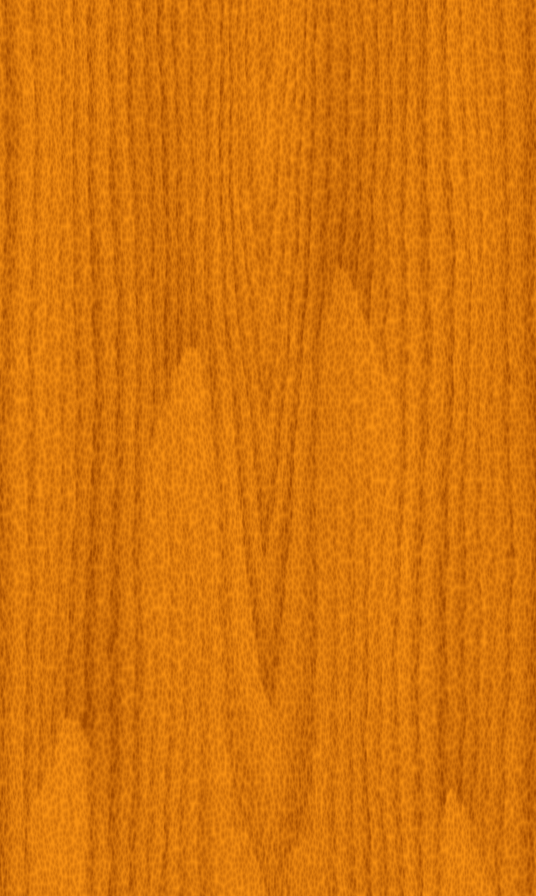
Write a Shadertoy shader that draws this texture.

```glsl
const vec3 DARK_WOOD = vec3(0.675, 0.330, 0.010);
const vec3 LIGHT_WOOD = vec3(0.950, 0.552, 0.075);
const float BASE_TONE = 0.78;
const float RING_SPACING = 0.033;
const float RING_DEPTH = 0.42;
const vec2 ARCH_CENTRE = vec2(0.5, 0.74);
const float ARCH_SLOPE = 0.10;
const float ARCH_WIDTH = 0.09;
const float TONGUE_WIDTH = 0.058;
const float TONGUE_LIGHT = 0.07;
const float TONGUE_SHADE = 0.27;
const vec2 PORE_SCALE = vec2(115.0, 28.0);
const vec2 GRAIN_SCALE = vec2(175.0, 80.0);
const float GRAIN_DEPTH = 0.62;

float hash(float n) {
    return fract(sin(n * 91.345) * 4375.85);
}

vec2 hash2(vec2 p) {
    vec2 q = vec2(dot(p, vec2(127.1, 311.7)), dot(p, vec2(269.5, 183.3)));
    return fract(sin(q) * 4375.85);
}

// Distance to the nearest scattered cell point
float cellular(vec2 p) {
    vec2 id = floor(p), f = fract(p);
    float nearest = 2.0;
    for (int j = -1; j <= 1; j++) {
        for (int i = -1; i <= 1; i++) {
            vec2 cell = vec2(i, j);
            vec2 d = cell + hash2(id + cell) - f;
            nearest = min(nearest, dot(d, d));
        }
    }
    return sqrt(nearest);
}

// Slow sideways drift of the fibres
float drift(vec2 p) {
    return 0.008 * sin(p.y * 3.1 + p.x * 9.0)
         + 0.004 * sin(p.y * 7.3 - p.x * 21.0 + 1.7)
         + 0.0015 * sin(p.y * 23.0 + p.x * 47.0 + 0.6);
}

// Growth field whose level lines close into nested downward arches
float growth(vec2 p) {
    vec2 d = p - ARCH_CENTRE;
    float bend = exp(-d.x * d.x / (ARCH_WIDTH * ARCH_WIDTH));
    float f = sqrt(d.x * d.x + 0.0001) - ARCH_SLOPE * d.y * bend;
    return f + 0.011 * sin(f * 33.0) + 0.004 * sin(p.x * 41.0);
}

// Dark band at the end of each ring, of varied strength
float rings(float f) {
    float t = f / RING_SPACING;
    float r = fract(t);
    float band = smoothstep(0.25, 0.82, r) * (1.0 - smoothstep(0.84, 1.0, r));
    return band * mix(0.45, 1.1, hash(floor(t) + 40.0));
}

// x: pale plain tongues, y: dark wood gathered around their tips
vec2 tongues(vec2 p, float rough) {
    vec2 result = vec2(0.0);
    for (int i = 0; i < 4; i++) {
        float side = float(i % 2) * 2.0 - 1.0;
        float outer = float(i / 2);
        vec2 tip = vec2(0.5 + side * mix(0.14, 0.35, outer),
                        mix(1.10, 0.27, outer) + side * mix(0.07, -0.07, outer));
        float depth = tip.y - p.y + 0.025 * rough;
        float dx = p.x - tip.x - side * 0.035 * smoothstep(0.0, 0.25, depth);
        float halfWidth = TONGUE_WIDTH * sqrt(clamp(depth / 0.22, 0.0, 1.0));
        float inside = smoothstep(-0.003, 0.009, halfWidth - abs(dx) + 0.006 * rough)
                     * smoothstep(0.0, 0.015, depth) * exp(-depth * depth * 2.2);
        float fade = depth > 0.0 ? exp(-depth * 3.5) : exp(depth * 4.5);
        float shade = exp(-dx * dx / 0.0055) * fade * (1.0 - inside);
        result = max(result, vec2(inside, shade));
    }
    return result;
}

void mainImage(out vec4 fragColor, in vec2 fragCoord) {
    vec2 uv = fragCoord / iResolution.x;
    vec2 p = uv + vec2(drift(uv), 0.0);

    // Fine fibre and pores
    float grain = cellular(p * GRAIN_SCALE);
    float pores = 1.0 - smoothstep(0.10, 0.50, cellular(p * PORE_SCALE + 7.0));
    float rough = cellular(p * vec2(38.0, 17.0)) - 0.45;

    // Large figure
    float ring = rings(growth(p) + 0.005 * rough);
    vec2 tongue = tongues(p, rough);
    float broad = 0.06 * sin(p.x * 17.0 + 1.2 * sin(p.y * 2.3))
                + 0.04 * sin(p.x * 39.0 + p.y * 2.7 + 2.0);
    ring *= 1.0 - 0.8 * tongue.x;

    // Combined tone
    float tone = BASE_TONE + broad;
    tone -= RING_DEPTH * ring * (0.75 + 0.5 * pores);
    tone -= 0.15 * pores;
    tone += GRAIN_DEPTH * (grain - 0.45) + 0.12 * rough;
    tone += TONGUE_LIGHT * tongue.x - TONGUE_SHADE * tongue.y;

    fragColor = vec4(mix(DARK_WOOD, LIGHT_WOOD, clamp(tone, -0.15, 1.05)), 1.0);
}
```
